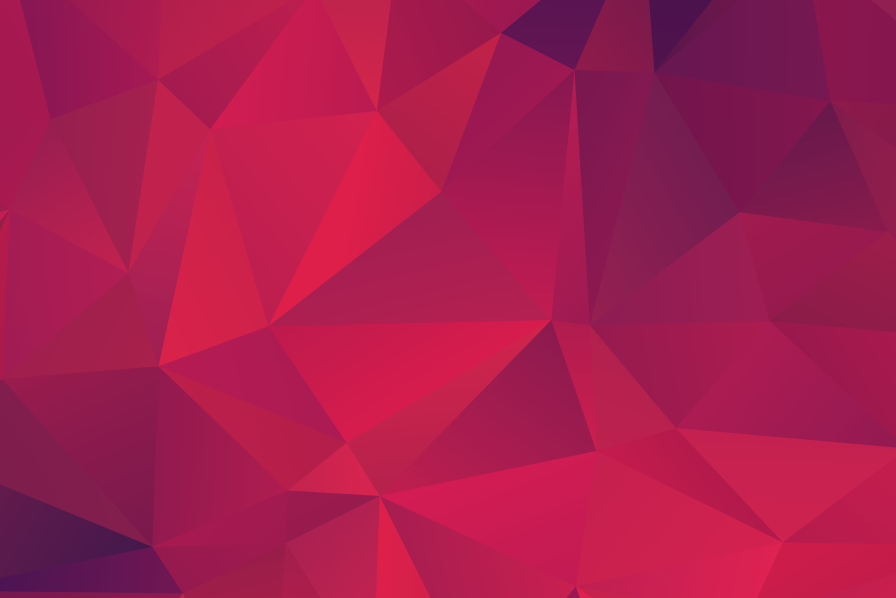
A WebGL 2 fragment shader for this background:

```glsl
#version 300 es
precision highp float;

uniform vec2 u_resolution;
out vec4 fragColor;

const float CELL = 0.235;
const mat2 TILT = mat2(0.88, 0.475, -0.475, 0.88);

vec3 hash3(vec2 p) {
  vec3 q = fract(p.xyx * vec3(0.1031, 0.1030, 0.0973));
  q += dot(q, q.yxz + 33.33);
  return fract((q.xxy + q.yzz) * q.zyx);
}

float cross2(vec2 a, vec2 b) {
  return a.x * b.y - a.y * b.x;
}

// Jittered grid corner in canvas units
vec2 corner(vec2 id) {
  vec2 jitter = (hash3(id + 57.0).xy - 0.5) * 0.86;
  return TILT * (id + jitter) * CELL;
}

float doubleArea(vec2 a, vec2 b, vec2 c) {
  return cross2(b - a, c - a);
}

// Signed distance to the line a-b, positive on its left
float edgeDistance(vec2 p, vec2 a, vec2 b) {
  return cross2(b - a, p - a) / length(b - a);
}

float glow(vec2 offset, float falloff) {
  return exp(-falloff * dot(offset, offset));
}

// Broad light: crimson middle, plum in the upper right and lower left
float redLevel(vec2 p) {
  float red = 0.79;
  red += 0.07 * glow(p - vec2(0.50, 0.57), 10.0);
  red -= 0.35 * glow(p - vec2(1.20, 0.97), 4.8);
  red -= 0.40 * glow(p - vec2(0.07, 0.13), 11.0);
  red -= 0.22 * glow(p - vec2(0.00, 0.95), 12.0);
  red -= 0.06 * glow(p - vec2(1.50, 0.55), 6.0);
  return red;
}

vec3 facetColor(vec2 p, vec2 center, vec2 seed) {
  vec3 tone = hash3(seed + 11.0);
  vec3 tint = hash3(seed + 83.0);
  float angle = 6.2832 * tone.x;
  float slope = dot(p - center, vec2(cos(angle), sin(angle)));

  float red = redLevel(mix(center, p, 0.25));
  red += 0.11 * (tone.y - 0.5) - 0.17 * pow(tone.z, 7.0);
  red += slope * mix(0.15, 0.50, tint.x);
  red = clamp(red, 0.27, 0.87);

  float green = 0.06 + 0.08 * red + 0.035 * (tint.y - 0.5);
  float blue = 0.307 + 0.04 * (tint.z - 0.5);
  return vec3(red, green, blue);
}

// Adds one facet, weighted by its smooth pixel coverage
void addFacet(inout vec4 sum, vec2 p, vec2 a, vec2 b, vec2 c, vec2 seed) {
  float inside = min(edgeDistance(p, a, b),
                 min(edgeDistance(p, b, c), edgeDistance(p, c, a)));
  float coverage = clamp(inside * u_resolution.y + 0.5, 0.0, 1.0);
  if (coverage > 0.0) {
    vec3 color = facetColor(p, (a + b + c) / 3.0, seed);
    sum += vec4(color, 1.0) * coverage;
  }
}

void main() {
  vec2 p = gl_FragCoord.xy / u_resolution.y;
  vec2 home = floor(p * TILT / CELL);
  vec4 sum = vec4(0.0);

  for (int y = -1; y <= 1; y++) {
    for (int x = -1; x <= 1; x++) {
      vec2 id = home + vec2(x, y);
      vec2 a = corner(id);
      vec2 b = corner(id + vec2(1, 0));
      vec2 c = corner(id + vec2(1, 1));
      vec2 d = corner(id + vec2(0, 1));

      // Split each quad along the diagonal that avoids slivers
      float splitAC = min(doubleArea(a, b, c), doubleArea(a, c, d));
      float splitBD = min(doubleArea(a, b, d), doubleArea(b, c, d));
      if (splitAC > splitBD) {
        addFacet(sum, p, a, b, c, id);
        addFacet(sum, p, a, c, d, id + 0.5);
      } else {
        addFacet(sum, p, a, b, d, id);
        addFacet(sum, p, b, c, d, id + 0.5);
      }
    }
  }
  fragColor = vec4(sum.rgb / max(sum.a, 0.0001), 1.0);
}
```
